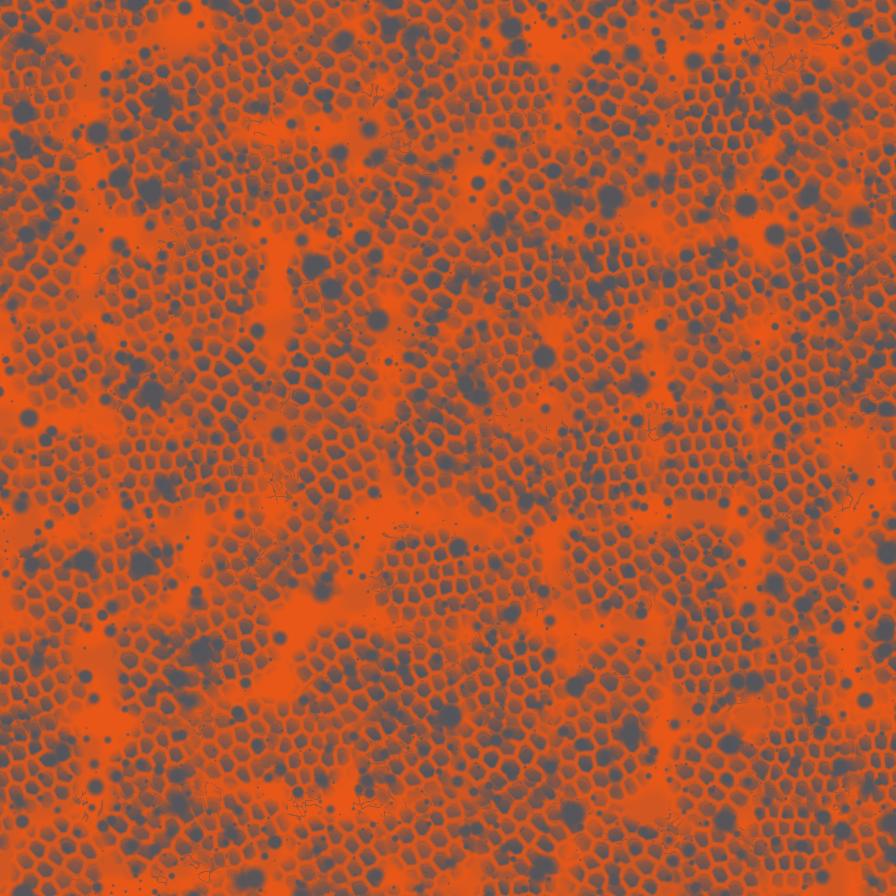
This texture is drawn by a Shadertoy shader. Its source:

```glsl
// Grey honeycomb clumps printed on orange, spattered with soft round spots
// and fine curled threads. Each clump is a tilted, jittered cell pattern;
// all layers add up to one ink amount that blends orange into grey.

#define ORANGE vec3(0.910, 0.340, 0.090)
#define GREY vec3(0.320, 0.332, 0.362)
#define CLUMP_GRID 9.5
#define CLUMP_RADIUS 0.074
#define CELL_SIZE vec2(0.0190, 0.0212)
#define CELL_JITTER 0.32
#define CELL_TILT 0.5
#define THREAD_FREQ 125.0
#define THREAD_INK 0.55

vec2 hash2(vec2 p) {
    vec3 q = fract(p.xyx * vec3(0.1031, 0.1030, 0.0973));
    q += dot(q, q.yzx + 33.33);
    return fract((q.xx + q.yz) * q.zy);
}

float noise(vec2 p) {
    vec2 i = floor(p), f = fract(p);
    f = f * f * (3.0 - 2.0 * f);
    float low = mix(hash2(i).x, hash2(i + vec2(1, 0)).x, f.x);
    float high = mix(hash2(i + vec2(0, 1)).x, hash2(i + vec2(1, 1)).x, f.x);
    return mix(low, high, f.y);
}

// Ink of one honeycomb: rounded cells, shaded across, with open walls
float honeycomb(vec2 q, float seed) {
    float nearest = 9.0, second = 9.0;
    vec2 local = vec2(0), id = vec2(0);
    for (int j = -1; j <= 1; j++) {
        float row = floor(q.y) + float(j);
        float stagger = 0.5 * mod(row, 2.0);
        for (int i = -1; i <= 1; i++) {
            vec2 cell = vec2(floor(q.x - stagger) + float(i), row);
            vec2 jitter = (hash2(cell + seed) - 0.5) * CELL_JITTER;
            vec2 toPixel = q - (cell + 0.5 + vec2(stagger, 0) + jitter);
            float d = length(toPixel);
            if (d < nearest) {
                second = nearest;
                nearest = d;
                local = toPixel;
                id = cell;
            } else {
                second = min(second, d);
            }
        }
    }
    float inside = smoothstep(0.04, 0.22, 0.5 * (second - nearest));
    float shade = 0.72 - 0.42 * dot(local, vec2(0.55, 0.83));
    shade += 0.28 * (hash2(id + seed + 7.0).y - 0.5);
    // Pale arc near the upper rim
    float arc = 1.0 - smoothstep(0.0, 0.09, abs(nearest - 0.33));
    shade -= 0.16 * arc * smoothstep(0.0, 0.3, local.x + local.y);
    return mix(0.12, shade, inside);
}

// Strongest honeycomb over the neighbouring clumps
float clumps(vec2 p) {
    float ink = 0.0;
    vec2 base = floor(p * CLUMP_GRID);
    float ragged = 0.024 * (noise(p * 42.0) - 0.5);
    for (int j = -1; j <= 1; j++)
    for (int i = -1; i <= 1; i++) {
        vec2 id = base + vec2(i, j);
        vec2 rnd = hash2(id + 51.0);
        vec2 offset = p - (id + 0.5 + 0.5 * (hash2(id + 13.0) - 0.5)) / CLUMP_GRID;
        float radius = CLUMP_RADIUS * mix(0.85, 1.05, rnd.y);
        float d = length(offset) + ragged;
        if (d > radius) continue;
        float angle = CELL_TILT + 0.9 * (rnd.x - 0.5);
        float c = cos(angle), s = sin(angle);
        vec2 q = mat2(c, -s, s, c) * offset / (CELL_SIZE * mix(0.9, 1.1, rnd.x));
        float fade = 1.0 - smoothstep(0.55 * radius, radius, d);
        ink = max(ink, fade * mix(0.85, 1.1, rnd.y) * honeycomb(q, 17.0 * rnd.x + id.x));
    }
    return ink;
}

// Soft round spots, gathered into loose groups by noise
float spots(vec2 p, float grid, float small, float large, float share, float seed) {
    float ink = 0.0, pixel = 0.7 / iResolution.y;
    vec2 base = floor(p * grid);
    for (int j = -1; j <= 1; j++)
    for (int i = -1; i <= 1; i++) {
        vec2 id = base + vec2(i, j);
        vec2 rnd = hash2(id + seed);
        vec2 centre = (id + hash2(id + seed + 29.0)) / grid;
        if (rnd.x > share * 2.0 * noise(centre * 13.0 + seed)) continue;
        float r = mix(small, large, rnd.y * rnd.y);
        float core = mix(0.3, 0.8, hash2(id + seed + 71.0).x);
        float d = length(p - centre);
        ink = max(ink, 1.0 - smoothstep(r * core - pixel, r * 1.25 + pixel, d));
    }
    return ink;
}

// Thin curled contour lines kept to small scattered tufts
float threads(vec2 p) {
    vec2 warp = vec2(noise(p * 90.0), noise(p * 90.0 + 40.0));
    float level = abs(noise(p * THREAD_FREQ + 2.0 * warp) - 0.5);
    float line = 1.0 - smoothstep(0.02, 0.13, level);
    return line * smoothstep(0.1, 0.5, spots(p, 13.0, 0.016, 0.028, 0.5, 5.0));
}

void mainImage(out vec4 fragColor, in vec2 fragCoord) {
    vec2 p = fragCoord / iResolution.y;
    float comb = clumps(p);
    float haze = 0.16 * smoothstep(0.45, 0.9, noise(p * 30.0 + 9.0));
    float ink = max(comb, haze);
    ink = max(ink, THREAD_INK * threads(p) * (1.0 - smoothstep(0.1, 0.4, comb)));

    // Spatter from broad blots down to specks
    float blots = 0.95 * spots(p, 25.0, 0.0060, 0.0145, 0.48, 3.0);
    float drops = 0.92 * spots(p, 42.0, 0.0030, 0.0075, 0.36, 19.0);
    float specks = 0.85 * spots(p, 95.0, 0.0008, 0.0022, 0.10, 37.0);
    float spatter = max(blots, max(drops, specks));
    ink = 1.0 - (1.0 - clamp(ink, 0.0, 1.0)) * (1.0 - spatter);
    fragColor = vec4(mix(ORANGE, GREY, ink), 1.0);
}
```
